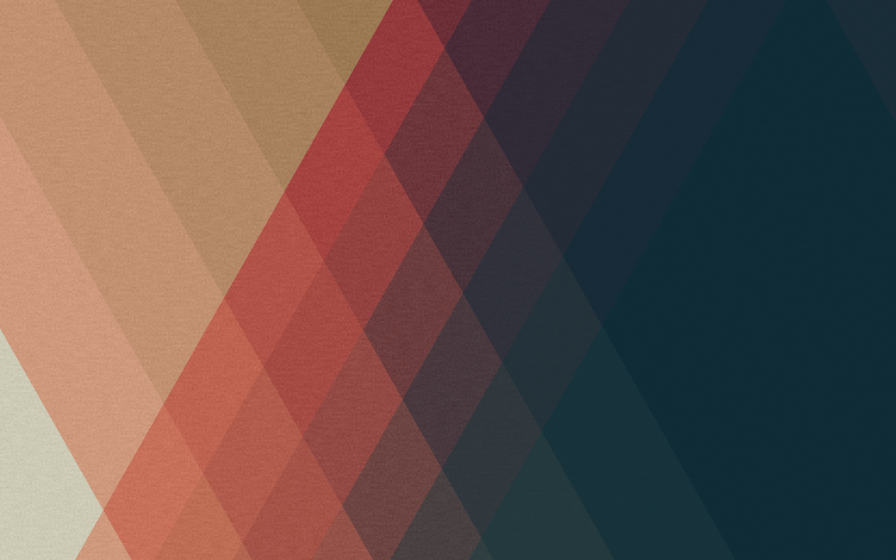
Give the GLSL for this background, as a Shadertoy shader.

```glsl
// Two families of slanted translucent bands cross to form a diamond lattice.
// Each band edge adds one step; the sum of both step counts picks the glaze
// colour, from coral to deep teal. A pale, sandy fan lies on the left, with grain.

#define LEAN 0.568          // horizontal run of an edge per unit of height
#define RISE_START 0.702    // first rising edge, where it meets the top
#define RISE_STEP 0.1406
#define FALL_START -0.333   // first falling edge, where it meets the top
#define FALL_STEP 0.2156
#define VEIL_START 1.475    // lone falling edge at the far right
#define GRAIN 0.05

const vec3 PALE = vec3(0.80, 0.79, 0.71);
const vec3 SAND = vec3(0.805, 0.598, 0.486);
const vec3 OLIVE = vec3(0.605, 0.475, 0.325);
const vec3 VEIL = vec3(0.042, 0.004, 0.008);

const vec3 GLAZE[11] = vec3[11](
    vec3(0.780, 0.322, 0.298), vec3(0.745, 0.314, 0.282),
    vec3(0.694, 0.290, 0.267), vec3(0.647, 0.263, 0.251),
    vec3(0.580, 0.259, 0.251), vec3(0.425, 0.239, 0.243),
    vec3(0.285, 0.224, 0.243), vec3(0.188, 0.220, 0.243),
    vec3(0.140, 0.224, 0.243), vec3(0.090, 0.224, 0.248),
    vec3(0.058, 0.227, 0.243));

// Number of edges passed, with a soft ramp of the given width at each edge
float bandCount(float t, float width) {
    float edge = floor(t + 0.5);
    float count = edge + 0.5 + clamp((t - edge) / width, -0.5, 0.5);
    return clamp(count, 0.0, 6.0);
}

vec3 glaze(float depth) {
    float d = clamp(depth, 0.0, 10.0);
    int k = int(min(floor(d), 9.0));
    return mix(GLAZE[k], GLAZE[k + 1], d - float(k));
}

vec2 hashGradient(vec2 cell) {
    vec3 q = fract(cell.xyx * vec3(0.1031, 0.1030, 0.0973));
    q += dot(q, q.yzx + 33.33);
    return fract((q.xx + q.yz) * q.zy) * 2.0 - 1.0;
}

float gradientNoise(vec2 p) {
    vec2 c = floor(p), f = p - c;
    vec2 u = f * f * (3.0 - 2.0 * f);
    vec2 e = vec2(1.0, 0.0);
    float low = mix(dot(hashGradient(c), f),
                    dot(hashGradient(c + e.xy), f - e.xy), u.x);
    float high = mix(dot(hashGradient(c + e.yx), f - e.yx),
                     dot(hashGradient(c + e.xx), f - e.xx), u.x);
    return mix(low, high, u.y);
}

void mainImage(out vec4 fragColor, in vec2 fragCoord) {
    vec2 p = fragCoord / iResolution.y;
    float soft = 1.2 / iResolution.y;

    // Slanted coordinates, measured along the top edge
    float drop = LEAN * (1.0 - p.y);
    float rise = p.x + drop;
    float fall = p.x - drop;
    float riseCount = bandCount((rise - RISE_START) / RISE_STEP, soft / RISE_STEP);
    float fallCount = bandCount((fall - FALL_START) / FALL_STEP, soft / FALL_STEP);
    float riseCover = min(riseCount, 1.0);
    float fallCover = min(fallCount, 1.0);

    // Sandy fan over the pale corner
    vec3 sand = mix(SAND, OLIVE, clamp((fallCount - 1.0) / 4.0, 0.0, 1.0));
    vec3 color = mix(PALE, sand, max(riseCover, fallCover));

    // Crossing glazes, warmer in green and blue towards the lower left
    vec3 tint = 1.0 + vec3(0.0, 0.12, 0.06) * (4.0 - fallCount);
    vec3 lattice = glaze(riseCount + fallCount - 2.0) * tint;
    lattice += VEIL * smoothstep(-soft, soft, fall - VEIL_START);
    color = mix(color, lattice, riseCover * fallCover);

    // Fine grain and a faint horizontal weave, weakest in the dark
    float grain = gradientNoise(p * 260.0)
                + 0.6 * gradientNoise(p * vec2(45.0, 190.0) + 17.0);
    color += GRAIN * grain * (0.15 + 0.85 * smoothstep(0.08, 0.4, color.r));
    fragColor = vec4(clamp(color, 0.0, 1.0), 1.0);
}
```
